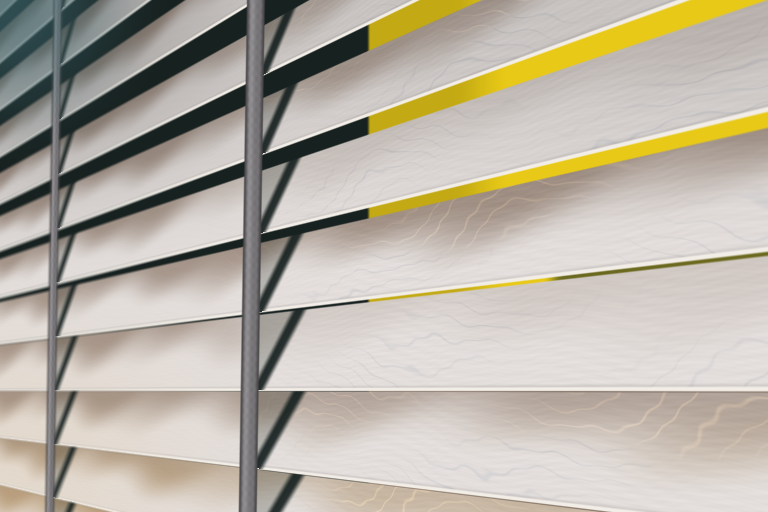
A Shadertoy shader for this pattern:

```glsl
// Wooden slatted blind receding to the left, with two ladder tapes and yellow light in the gaps.
#define HORIZON 0.238   // height at which slat edges run level
#define PITCH 0.0918    // slat spacing at the left border
#define SPREAD 0.121    // growth of the spacing to the right
#define TAPE_POS 6.61   // nearest tape, in depth units
#define TAPE_STEP 2.96  // depth between tapes
#define TAPE_HALF 0.092
#define LIGHT_START 0.72
#define PALE vec3(0.89, 0.87, 0.86)
#define BROWN vec3(0.61, 0.54, 0.49)
#define DARK vec3(0.09, 0.13, 0.125)
#define YELLOW vec3(0.91, 0.79, 0.09)
#define TAPE_GREY vec3(0.46, 0.45, 0.46)

float hash(float n) { return fract(sin(n * 91.7) * 437.5); }

// Opening below slat k: the upper slats are seen more edge-on.
float gapSize(float k) { return clamp(0.085 * k - 0.045, 0.016, 0.38); }

// Soft step centred on zero.
float edge(float d, float blur) { return smoothstep(-blur, blur, d); }

// Wandering growth rings: thin lines on a field of layered sines.
float rings(vec2 q, float seed) {
    float field = q.y * 3.2 + 1.1 * sin(q.x * 2.3 + seed)
        + 0.45 * sin(q.x * 5.1 - q.y * 3.0 + seed * 2.0)
        + 0.10 * sin(q.x * 17.0 + q.y * 9.0)
        + 0.04 * sin(q.x * 43.0 - q.y * 21.0 + seed);
    float d = abs(fract(field * 1.6) - 0.5);
    float fade = 0.5 + 0.5 * sin(q.x * 3.1 + q.y * 4.0 + seed * 3.0);
    return smoothstep(0.10, 0.0, d) * fade;
}

// Fine fibres, stretched along the slat.
float fibres(vec2 q, float seed) {
    return sin(q.y * 83.0 + 3.0 * sin(q.x * 6.0 + seed)) * sin(q.x * 19.0 + q.y * 27.0 + seed)
        + 0.6 * sin(q.y * 151.0 + 4.0 * sin(q.x * 11.0)) * sin(q.x * 37.0 - q.y * 45.0);
}

vec3 slatColor(vec2 p, float f, float top, float k, float depth) {
    float seed = hash(k + 20.0) * 6.28;
    float h = f / top;
    float left = smoothstep(0.6, 0.0, p.x);
    vec2 q = vec2(depth, f);

    // Shadow under the slat above, stronger on some rows
    float tone = 0.55 + 0.35 * sin(k * 2.6 - 1.0);
    tone = mix(tone, 0.85, smoothstep(0.55, 0.3, p.x));
    float mottling = 0.12 * sin(depth * 2.7 + seed) + 0.07 * sin(depth * 6.3 + f * 5.0);
    float shade = smoothstep(0.3, 1.05, h + mottling) * tone;
    vec3 brown = mix(BROWN, vec3(0.70, 0.60, 0.47), smoothstep(0.25, 0.0, p.y));
    vec3 col = mix(PALE, brown, shade);

    // Warm below, grey and cool towards the upper left
    col *= mix(vec3(1.0), vec3(1.0, 0.975, 0.93), left * smoothstep(0.5, 0.1, p.y));
    col *= 1.0 - 0.12 * smoothstep(0.45, 1.0, p.y) - 0.20 * smoothstep(0.4, 1.0, p.y) * left;

    // Grain, in focus on the right only
    float focus = smoothstep(0.35, 0.75, p.x);
    col += rings(q, seed) * vec3(0.085, 0.07, 0.045) * focus * mix(-0.6, 1.0, smoothstep(0.1, 0.5, shade));
    col += 0.011 * fibres(q, seed) * (0.3 + 0.7 * focus);
    return col;
}

vec3 gapColor(vec2 p, float k) {
    vec3 glow = YELLOW * mix(0.84, 1.0, smoothstep(0.88, 1.0, p.x));
    vec3 olive = vec3(0.42, 0.41, 0.12);
    glow = mix(glow, olive, step(k, 1.5) * smoothstep(1.06, 1.10, p.x));
    glow = mix(vec3(0.40, 0.33, 0.28), glow, step(0.5, k));
    return mix(DARK, glow, smoothstep(LIGHT_START - 0.004, LIGHT_START + 0.004, p.x));
}

void mainImage(out vec4 fragColor, in vec2 fragCoord) {
    vec2 p = fragCoord / iResolution.y;
    p.x *= 1.5 * iResolution.y / iResolution.x;
    float blur = 1.0 / iResolution.y + 0.003 * smoothstep(0.55, 0.0, p.x)
        + 0.001 * smoothstep(1.1, 1.5, p.x);

    // Perspective rows: k is the slat, f rises from its lower edge
    float pitch = PITCH + SPREAD * p.x;
    float v = (p.y - HORIZON) / pitch;
    float k = floor(v), f = v - k;
    float top = 1.0 - gapSize(k + 1.0);

    // Slat with its bright lower lip
    vec3 lip = mix(vec3(0.95, 0.93, 0.90), vec3(0.72, 0.72, 0.71), smoothstep(0.5, 0.0, p.x) * p.y);
    vec3 col = slatColor(p, f, top, k, 1.0 / pitch);
    col *= 1.0 - 0.08 * smoothstep(0.06, 0.03, f);
    col = mix(lip, col, edge((f - 0.025) * pitch, blur));

    // Ladder cords, slanting behind each slat
    float tapePitch = PITCH + SPREAD * (p.x - 0.016 * (p.y - 0.5));
    float depth = 1.0 / tapePitch;
    float depthBlur = blur * SPREAD / (tapePitch * tapePitch);
    for (int i = 0; i < 2; i++) {
        float d = TAPE_POS + TAPE_STEP * float(i) - depth;
        float cord = d - 0.08 - 0.40 * f;
        float hole = edge(d, depthBlur) * edge(-cord, 0.03);
        col = mix(col, col * vec3(0.80, 0.81, 0.80), hole);
        col = mix(col, DARK, 0.92 * edge(0.055 - abs(cord), 0.025 + depthBlur));
    }

    // Openings between the slats
    vec3 gap = mix(lip, gapColor(p, k + 1.0), edge((1.0 - f) * pitch - blur, blur));
    col = mix(col, gap, edge((f - top) * pitch, blur));

    // Tapes in front, with a pale weave and dark borders
    for (int i = 0; i < 2; i++) {
        float d = TAPE_POS + TAPE_STEP * float(i) - depth;
        float across = d / TAPE_HALF;
        vec3 tape = TAPE_GREY * (1.0 + 0.22 * exp(-8.0 * (across + 0.35) * (across + 0.35)));
        tape *= 1.0 - 0.4 * smoothstep(0.5, 1.0, abs(across));
        tape *= 1.0 + 0.03 * sin(p.y * 310.0) * sin(across * 7.0);
        col = mix(col, tape, edge(TAPE_HALF - abs(d), depthBlur));
    }

    // Cool haze in the far upper corner
    col = mix(col, vec3(0.25, 0.42, 0.45), 0.6 * smoothstep(0.35, 0.0, length(p - vec2(0.0, 1.0))));
    fragColor = vec4(clamp(col, 0.0, 1.0), 1.0);
}
```
